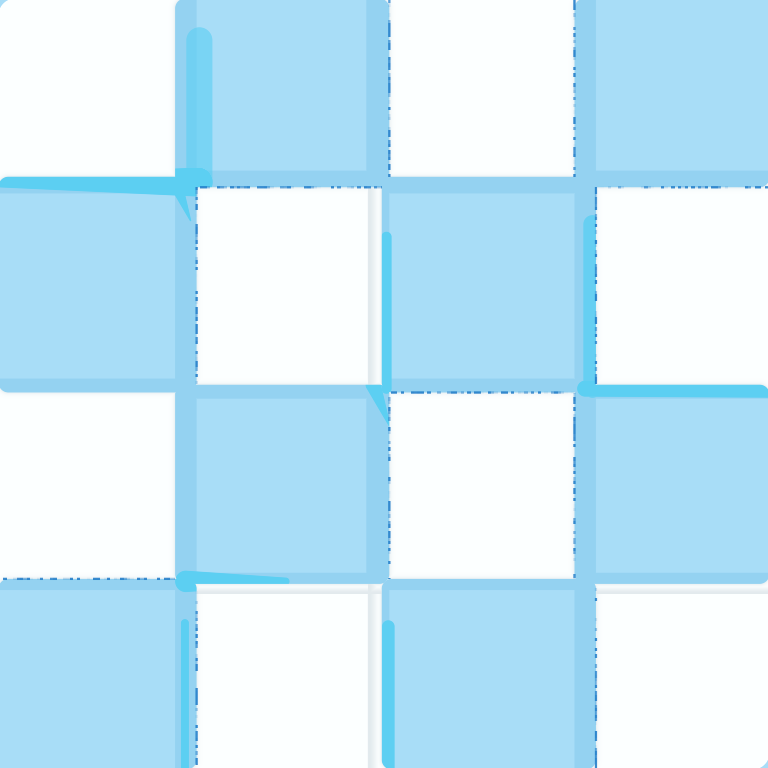
This pattern is drawn by a Shadertoy shader. Its source:

```glsl
// Four by four checker of white and pale blue tiles with overlapping rims, dashed edges and cyan smears.

const vec2 CENTRE = vec2(0.502, 0.503);
const float PITCH = 0.26;
const float CORNER = 0.013;
const vec3 WHITE = vec3(0.99, 1.0, 1.0);
const vec3 SHADE = vec3(0.84, 0.88, 0.90);
const vec3 BLUE = vec3(0.66, 0.865, 0.97);
const vec3 RIM = vec3(0.58, 0.825, 0.945);
const vec3 CYAN = vec3(0.36, 0.81, 0.95);
const vec3 INK = vec3(0.10, 0.47, 0.78);

float hash(vec2 p) {
    vec3 q = fract(p.xyx * 0.1031);
    q += dot(q, q.yzx + 33.33);
    return fract((q.x + q.y) * q.z);
}

float fill(float d, float px) { return 1.0 - smoothstep(-0.6 * px, 0.6 * px, d); }

float minSide(vec2 v) { return min(v.x, v.y); }

// Grid lines 0 to 4; the outer two lie on the canvas edge.
vec2 gridLine(vec2 i) {
    float sag = 0.009 * (1.0 - min(abs(i.y - 2.0), 1.0));
    return clamp(CENTRE + PITCH * (i - 2.0) - vec2(0.0, sag), -0.002, 1.002);
}

vec2 innerLine(vec2 i) { return step(abs(i - 2.0), vec2(1.5)); }

// How far blue tiles reach past a grid line.
vec2 overhang(vec2 i) {
    float side = 0.005 + 0.009 * min(abs(i.x - 2.0), 1.0);
    return vec2(side, 0.0015 + 0.0018 * i.y) * innerLine(i);
}

vec2 rimWidth(vec2 i) { return 2.0 * overhang(i) + vec2(0.0, 0.008) * innerLine(i); }

float roundBox(vec2 p, vec2 lo, vec2 hi, float r) {
    vec2 q = abs(p - 0.5 * (lo + hi)) - 0.5 * (hi - lo) + r;
    return length(max(q, 0.0)) + min(max(q.x, q.y), 0.0) - r;
}

float taperedLine(vec2 p, vec2 a, vec2 b, float ra, float rb) {
    float h = clamp(dot(p - a, b - a) / dot(b - a, b - a), 0.0, 1.0);
    return length(p - mix(a, b, h)) - mix(ra, rb, h);
}

// Broken hairline with uneven dashes, kept between two ends.
float dashes(float across, float along, vec2 ends, float seed, float px) {
    float ink = smoothstep(0.35, 0.8, hash(vec2(floor(along * 230.0), seed)));
    float span = step(ends.x, along) * step(along, ends.y);
    return ink * span * fill(abs(across) - 0.0015, px);
}

// Grey fold beside a grid line, fading towards it.
float crease(float d) { return smoothstep(0.006, 0.022, d) * (1.0 - smoothstep(0.022, 0.024, d)); }

// Coverage of the smears: five upright, three level, two at crossings.
float smears(vec2 p, float px) {
    float cover = 0.0;
    for (float k = 0.0; k < 5.0; k++) {
        float line = 1.0 + mod(k, 3.0);
        float row = floor((k + 1.0) * 0.5) + step(3.0, k);
        float swell = 1.0 - fract(0.62 * k);
        float w = 0.005 + 0.012 * swell * swell;
        vec2 foot = gridLine(vec2(line, 3.0 - row));
        foot.x += 1.6 * (w - 0.006);
        float top = gridLine(vec2(line, 4.0 - row)).y - 0.02 - 0.06 * hash(vec2(k, 7.0));
        float d = taperedLine(p, foot, vec2(foot.x, top), w, w);
        cover = max(cover, fill(d, px) * min(1.0, 1.3 - 40.0 * w));
    }
    for (float j = 1.0; j < 4.0; j++) {
        vec2 start = gridLine(vec2(mod(3.0 * (j - 1.0), 5.0), 4.0 - j));
        vec2 end = start + vec2(PITCH * min(1.0, 2.0 - 0.5 * j), 0.0);
        float d = taperedLine(p, start, end, 0.0035 + 0.0035 * j, 0.026 - 0.007 * j);
        cover = max(cover, fill(d, px));
    }
    for (float n = 1.0; n < 3.0; n++) {
        vec2 node = gridLine(vec2(n, 4.0 - n));
        float d = taperedLine(p, node + vec2(-0.016, 0.005), node + vec2(0.006, -0.05), 0.010, 0.001);
        cover = max(cover, fill(d, px));
    }
    return cover;
}

void mainImage(out vec4 fragColor, in vec2 fragCoord) {
    vec2 p = fragCoord / iResolution.xy;
    float px = 1.0 / min(iResolution.x, iResolution.y);
    float tile = 1.0, rim = 0.0, ink = 0.0, fold = 0.0;

    for (float n = 0.0; n < 16.0; n++) {
        vec2 c = vec2(mod(n, 4.0), floor(n / 4.0));
        vec2 lo = gridLine(c), hi = gridLine(c + 1.0);
        if (mod(c.x + c.y, 2.0) > 0.5) {
            // White tile: folds along its right or upper side.
            float inside = step(0.0, minSide(min(p - lo, hi - p)));
            float right = c.x == 1.0 ? crease(hi.x - p.x) : 0.0;
            float upper = c.y == 0.0 ? crease(1.4 * (hi.y - p.y)) : 0.0;
            fold = max(fold, inside * max(right, upper));
            continue;
        }
        // Blue tile: body, rim and dashed sides.
        vec2 a = lo - overhang(c), b = hi + overhang(c + 1.0);
        float d = roundBox(p, a, b, CORNER);
        vec2 inB = b - rimWidth(c + 1.0) - vec2(c.x == 1.0 ? 0.02 : 0.0, 0.0);
        float core = minSide(min(p - a - rimWidth(c), inB - p));
        rim = max(rim, fill(core, px) * fill(d, px));
        tile = min(tile, d);
        vec2 rangeX = vec2(lo.x + overhang(c).x, hi.x - overhang(c + 1.0).x);
        vec2 rangeY = vec2(lo.y + overhang(c).y, hi.y - overhang(c + 1.0).y);
        if (c.x < 3.0) ink = max(ink, dashes(p.x - b.x, p.y, rangeY, n, px));
        if (c.x == 3.0) ink = max(ink, dashes(p.x - a.x, p.y, rangeY, n + 20.0, px));
        if (c.y > 1.0 && c.x > 0.0) ink = max(ink, dashes(p.y - a.y, p.x, rangeX, n + 40.0, px));
        if (n == 0.0) ink = max(ink, dashes(p.y - b.y, p.x, rangeX, 60.0, px));
    }

    // White ground, soft shadow, blue tiles, smears, then dashes.
    float shadow = 0.55 * exp(-max(tile, 0.0) / 0.0025);
    vec3 col = mix(WHITE, SHADE, max(shadow, 0.7 * fold));
    vec3 blue = mix(mix(BLUE, RIM, rim), CYAN, smears(p, px));
    col = mix(col, blue, fill(tile, px));
    col = mix(col, INK, 0.85 * ink);
    col = mix(col, BLUE, fill(-roundBox(p, vec2(-0.002), vec2(1.002), 0.022), px));
    fragColor = vec4(col, 1.0);
}
```
